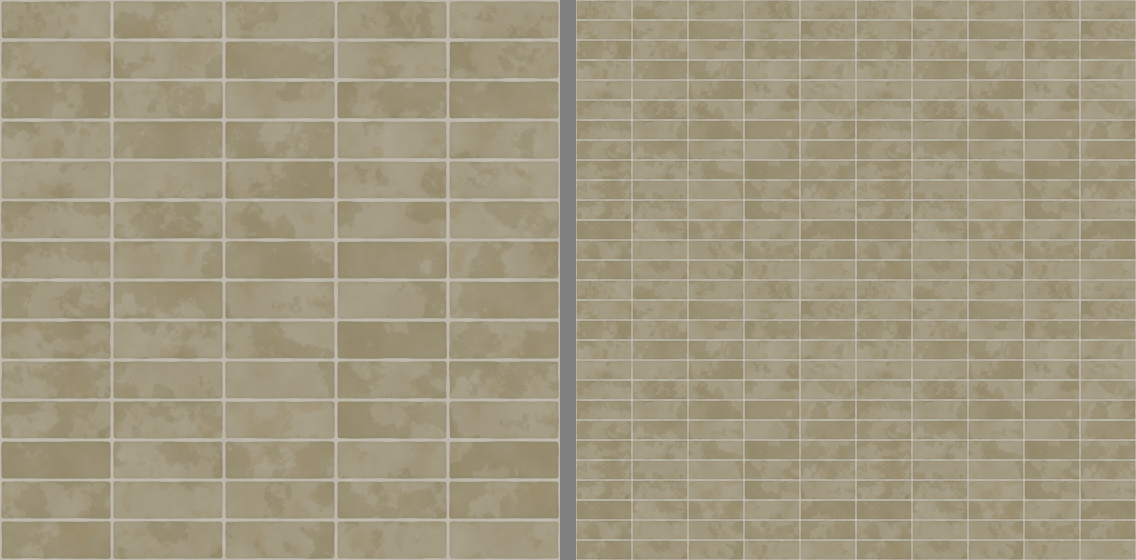
Left: one tile. Right: repeated 2 by 2.
This texture is drawn by a Shadertoy shader. Its source:

```glsl
// Stacked wall of long glazed tiles, 5 across and 14 down, with pale grout.
// Each tile is a rounded-box distance; its mottling is wrapped fractal noise,
// shifted and thresholded by a per-tile hash so no two tiles wear alike.

const vec2  TILE_COUNT    = vec2(5.0, 14.0);
const float GROUT_WIDTH   = 0.0056;
const float CORNER_RADIUS = 0.0040;
const float EDGE_WOBBLE   = 0.0020;
const float EDGE_SOFTNESS = 0.0008;
const float EDGE_SHADE    = 0.055;
const float SHADE_DEPTH   = 0.0025;
const float PATCH_SCALE   = 18.0;   // lattice cells per canvas
const float CLOUD_SCALE   = 12.0;
const float GRAIN_SCALE   = 256.0;
const float PATCH_EDGE    = 0.055;
const vec3  OLIVE = vec3(0.585, 0.543, 0.428);
const vec3  PALE  = vec3(0.668, 0.637, 0.552);
const vec3  OCHRE = vec3(0.610, 0.545, 0.400);
const vec3  GROUT = vec3(0.745, 0.725, 0.675);

// Integer hash of a cell and a seed, from 0 to 1
float hash(vec2 cell, int seed) {
    uvec2 c = uvec2(ivec2(cell));
    uint h = c.x * 1597u + c.y * 51749u + uint(seed) * 7919u;
    h = (h ^ (h >> 16)) * 73244475u;
    h = (h ^ (h >> 15)) * 73244475u;
    h ^= h >> 16;
    return float(h & 65535u) / 65535.0;
}

// Value noise that wraps once per canvas; freq is a whole number of cells
float noise(vec2 uv, float freq, int seed) {
    vec2 p = uv * freq;
    vec2 i = floor(p);
    vec2 f = p - i;
    f = f * f * (3.0 - 2.0 * f);
    vec2 a = mod(i, freq);
    vec2 b = mod(i + 1.0, freq);
    return mix(mix(hash(a, seed), hash(vec2(b.x, a.y), seed), f.x),
               mix(hash(vec2(a.x, b.y), seed), hash(b, seed), f.x), f.y);
}

float fbm(vec2 uv, float freq, int octaves, int seed) {
    float sum = 0.0, total = 0.0, amp = 1.0;
    for (int i = 0; i < octaves; i++) {
        sum += amp * noise(uv, freq, seed + i);
        total += amp;
        amp *= 0.62;
        freq *= 2.0;
    }
    return sum / total;
}

float roundedBox(vec2 p, vec2 halfSize, float radius) {
    vec2 q = abs(p) - halfSize + radius;
    return length(max(q, 0.0)) + min(max(q.x, q.y), 0.0) - radius;
}

// Mottled glaze: ragged pale patches over olive, with soft clouds
vec3 glaze(vec2 uv, vec2 tile) {
    vec2 p = uv + vec2(hash(tile, 1), hash(tile, 2));
    float wear = hash(tile, 3);
    float threshold = 0.40 + 0.18 * wear + 0.14 * pow(wear, 10.0);
    float patches = fbm(p, PATCH_SCALE, 6, 10) - threshold;
    float paleness = smoothstep(-PATCH_EDGE, PATCH_EDGE, patches);
    float cloud = fbm(p, CLOUD_SCALE, 4, 30) - 0.5;
    float grain = noise(p, GRAIN_SCALE, 40) - 0.5;
    float tone = 0.20 + 0.48 * paleness + 0.85 * cloud + 0.06 * grain;
    tone += 0.14 * (hash(tile, 4) - 0.5);
    vec3 color = mix(OLIVE, PALE, clamp(tone, -0.15, 1.1));

    // Faint warm stains
    float stain = smoothstep(0.56, 0.75, fbm(p, 30.0, 4, 50));
    return mix(color, OCHRE, 0.35 * stain);
}

void mainImage(out vec4 fragColor, in vec2 fragCoord) {
    vec2 uv = fragCoord / iResolution.xy;
    vec2 grid = uv * TILE_COUNT;
    vec2 tile = mod(floor(grid), TILE_COUNT);
    vec2 local = (fract(grid) - 0.5) / TILE_COUNT;

    // Slightly uneven tile outline
    vec2 halfSize = 0.5 / TILE_COUNT - 0.5 * GROUT_WIDTH;
    float dist = roundedBox(local, halfSize, CORNER_RADIUS);
    dist += EDGE_WOBBLE * (fbm(uv, 36.0, 2, 60) - 0.5);

    // Tile face, darker towards its rim
    vec3 face = glaze(uv, tile);
    face *= 1.0 - EDGE_SHADE * exp(min(dist, 0.0) / SHADE_DEPTH);

    // Grout with mild soiling
    vec3 joint = GROUT + 0.05 * (fbm(uv, 24.0, 4, 70) - 0.5);

    float blur = max(EDGE_SOFTNESS, 0.75 / iResolution.y);
    float cover = smoothstep(-blur, blur, dist);
    fragColor = vec4(mix(face, joint, cover), 1.0);
}
```
